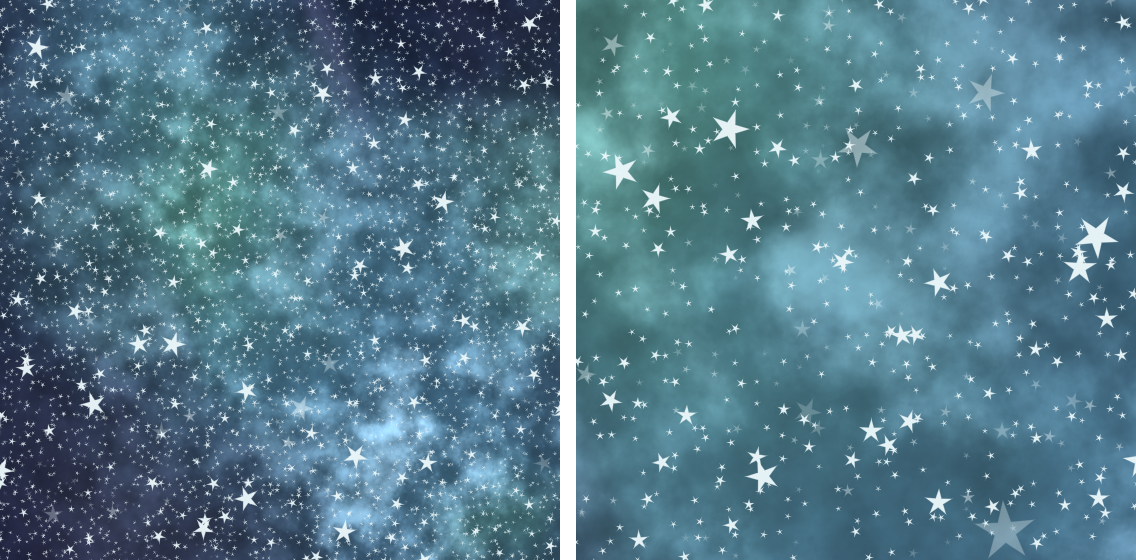
Left: the whole. Right: its middle third, enlarged.
This texture is drawn by a WebGL 1 fragment shader. Its source:

```glsl
precision highp float;
// A night sky: five-pointed stars strewn over blue, green and violet nebula clouds.
// Soft glows warped by fractal noise tint the sky; the stars come from jittered
// grids, each finer than the one drawn over it.
uniform vec2 u_resolution;

float hash(vec2 p) {
  return fract(sin(dot(p, vec2(127.1, 311.7))) * 43758.5453);
}

float noise(vec2 p) {
  vec2 cell = floor(p), f = fract(p);
  f = f * f * (3.0 - 2.0 * f);
  float low = mix(hash(cell), hash(cell + vec2(1.0, 0.0)), f.x);
  float high = mix(hash(cell + vec2(0.0, 1.0)), hash(cell + 1.0), f.x);
  return mix(low, high, f.y);
}

float fbm(vec2 p) {
  float sum = 0.0, weight = 0.5;
  for (int i = 0; i < 6; i++) {
    sum += weight * noise(p);
    p = mat2(1.6, 1.2, -1.2, 1.6) * p + 7.3;
    weight *= 0.53;
  }
  return sum;
}

float glow(vec2 p, vec2 centre, float radius) {
  vec2 d = (p - centre) / radius;
  return exp(-dot(d, d));
}

// Signed distance to the edge of a five-pointed star, folded into half a point
float starDistance(vec2 p, float radius) {
  float sector = 1.256637;
  float angle = mod(atan(p.x, p.y + 1e-7) + 0.5 * sector, sector) - 0.5 * sector;
  vec2 folded = length(p) * vec2(abs(sin(angle)), cos(angle));
  vec2 tip = vec2(0.0, 1.0);
  vec2 edge = 0.36 * vec2(0.5878, 0.809) - tip;
  return dot(folded - tip * radius, normalize(vec2(-edge.y, edge.x)));
}

vec3 nebula(vec2 uv) {
  vec2 warp = vec2(fbm(uv * 4.0 + 3.0), fbm(uv * 4.0 + 19.0)) - 0.5;
  vec2 p = uv + 0.22 * warp;
  float wisps = fbm(uv * 9.0 + 2.0 * warp);
  float mottle = fbm(uv * 26.0 + 5.0);

  // Deep sky with a smoky violet lower corner
  vec3 sky = mix(vec3(0.045, 0.065, 0.17), vec3(0.15, 0.19, 0.27), fbm(uv * 3.0 + 8.0));
  float violet = glow(p, vec2(0.24, 0.08), 0.32);
  sky = mix(sky, vec3(0.19, 0.19, 0.28), 0.8 * violet);

  // Blue clouds
  float blue = glow(p, vec2(0.25, 0.92), 0.25) + glow(p, vec2(0.7, 0.5), 0.27)
             + glow(p, vec2(0.78, 0.15), 0.36) + 0.8 * glow(p, vec2(0.35, 0.52), 0.26);
  blue = clamp(blue * (0.6 + 0.75 * wisps), 0.0, 1.0);
  sky = mix(sky, vec3(0.24, 0.39, 0.49), blue);

  // Green glows
  float green = glow(p, vec2(0.35, 0.64), 0.22) + 0.75 * glow(p, vec2(0.98, 0.6), 0.16)
              + 0.6 * glow(p, vec2(0.92, 0.05), 0.09);
  sky = mix(sky, vec3(0.28, 0.48, 0.46), clamp(green, 0.0, 0.95));

  // Pale billows lit inside the clouds
  float billow = smoothstep(0.38, 0.75, 0.6 * wisps + 0.4 * mottle);
  float lit = glow(p, vec2(0.74, 0.17), 0.22) + 0.45 * blue + 0.3 * green;
  sky += vec3(0.25, 0.28, 0.3) * billow * lit;

  // Slanted violet rays
  float slant = uv.x + 0.36 * uv.y;
  float ray = smoothstep(0.5, 0.95, noise(vec2(slant * 13.0, uv.y * 2.0)));
  float rayArea = glow(uv, vec2(0.24, 0.08), 0.27) + 0.5 * glow(uv, vec2(0.62, 0.95), 0.2);
  sky += vec3(0.16, 0.1, 0.16) * ray * rayArea;

  return sky * (0.72 + 0.58 * mottle);
}

// Lays one grid of stars over the sky
vec3 addStars(vec3 sky, vec2 uv, float cells, float seed) {
  float pixel = 1.0 / u_resolution.y;
  vec2 home = floor(uv * cells);
  for (int y = -1; y <= 1; y++) {
    for (int x = -1; x <= 1; x++) {
      vec2 cell = home + vec2(float(x), float(y));
      vec2 key = cell + seed * 17.3;
      vec2 centre = (cell + vec2(hash(key), hash(key + 41.7))) / cells;
      float size = hash(key + 83.1);
      float radius = 0.165 / cells * mix(0.55, 1.0, size);
      float turn = 6.2832 * hash(key + 129.4);
      vec2 d = uv - centre;
      d = mat2(cos(turn), sin(turn), -sin(turn), cos(turn)) * d;
      float shape = 1.0 - smoothstep(-0.8 * pixel, 0.8 * pixel, starDistance(d, radius));
      float faint = step(0.78, hash(key + 171.9));
      float opacity = mix(0.96, 0.15 + 0.35 * size, faint);
      float present = step(hash(key + 213.6), 0.62);
      sky = mix(sky, vec3(0.92, 0.97, 0.98), shape * opacity * present);
    }
  }
  return sky;
}

void main() {
  vec2 uv = gl_FragCoord.xy / u_resolution.y;
  vec3 color = nebula(uv);
  // From star dust up to the few large stars
  for (int i = 0; i < 5; i++) {
    float level = 4.0 - float(i);
    color = addStars(color, uv, 7.0 * pow(1.8, level), level + 1.0);
  }
  gl_FragColor = vec4(color, 1.0);
}
```
